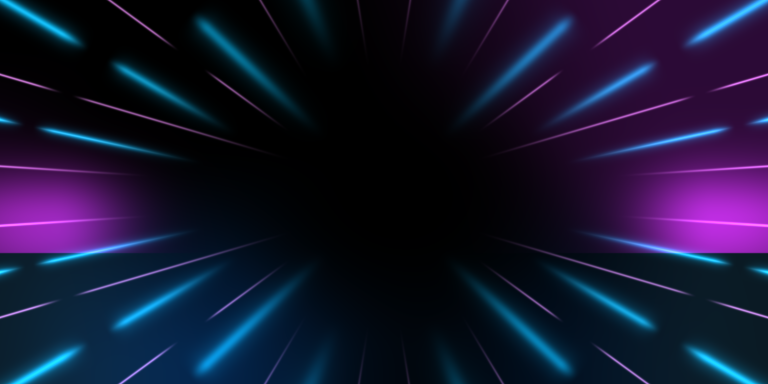
Reproduce this background procedurally as a Shadertoy shader.

```glsl
#define AXIS_Y -0.0104
#define HORIZON -0.159
#define GLOW_CENTRE vec2(0.86, -0.08)
#define CYAN vec3(0.03, 0.74, 0.98)
#define PINK vec3(0.84, 0.50, 0.88)
#define VIOLET vec3(0.60, 0.14, 0.70)
#define PLUM vec3(0.17, 0.04, 0.21)
#define NAVY vec3(0.015, 0.14, 0.29)
#define TEAL vec3(0.04, 0.10, 0.135)
#define RAY_COUNT 9

// Each ray: angle, origin on the axis, start and end of its first dash
const vec4 rays[RAY_COUNT] = vec4[](
    vec4(0.064, -0.210, 0.81, 1.40),
    vec4(0.211,  0.073, 0.40, 0.85),
    vec4(0.285, -0.080, 0.33, 0.92),
    vec4(0.523,  0.106, 0.31, 0.70),
    vec4(0.631,  0.017, 0.28, 0.55),
    vec4(0.749, -0.010, 0.21, 0.69),
    vec4(1.030,  0.016, 0.35, 0.80),
    vec4(1.166, -0.020, 0.34, 0.80),
    vec4(1.412, -0.013, 0.33, 0.80));

float bell(float x, float width) {
    x /= width;
    return exp(-x * x);
}

// Brightness along a ray: one long dash, a gap, then a brighter one
float dashes(float t, vec4 ray) {
    float first = smoothstep(ray.z, mix(ray.z, ray.w, 0.75), t)
                * (1.0 - smoothstep(ray.w - 0.05, ray.w + 0.012, t));
    float next = ray.w + 0.035 + 0.25 * ray.x * ray.x * ray.x;
    return first + 1.3 * smoothstep(next - 0.01, next + 0.08, t);
}

vec3 streaks(vec2 p) {
    vec2 q = vec2(abs(p.x), abs(p.y - AXIS_Y));
    float pixel = 1.0 / iResolution.y;
    vec3 light = vec3(0.0);
    for (int i = 0; i < RAY_COUNT; i++) {
        vec4 ray = rays[i];
        float angle = ray.x;
        vec2 dir = vec2(cos(angle), sin(angle));
        vec2 fromOrigin = q - vec2(ray.y, 0.0);
        float along = dot(fromOrigin, dir);
        float across = fromOrigin.y * dir.x - fromOrigin.x * dir.y;
        float dash = dashes(along, ray);

        // Wide cyan beams alternate with fine pink lines
        if (i % 2 == 1) {
            float width = 0.003 + 0.016 * angle;
            float beam = 0.72 * bell(across, width) + 0.28 * bell(across, 2.6 * width);
            float strength = mix(0.95, 0.42, angle / 1.2);
            light += CYAN * beam * dash * strength;
            light += 0.25 * bell(across, 0.4 * width) * dash * max(0.0, 0.7 - angle);
        } else {
            float line = bell(across, max(0.0032, 0.75 * pixel));
            light += PINK * line * dash * (0.75 - 0.25 * angle);
        }
    }
    return light;
}

vec3 backdrop(vec2 p) {
    float side = abs(p.x);
    float pixel = 1.0 / iResolution.y;
    float above = smoothstep(HORIZON - pixel, HORIZON + pixel, p.y);

    // Plum haze at the upper right, faint on the left edge
    float haze = smoothstep(0.0, 0.85, p.x + 0.35 * p.y)
               + 0.3 * smoothstep(0.7, 1.1, -p.x) * (1.0 - smoothstep(0.1, 0.4, p.y));
    vec3 upper = PLUM * haze * smoothstep(-0.2, 0.3, p.y + 0.3 * side);

    // Violet lamps on both sides, cut by the horizon
    vec2 lamp = vec2(side, p.y) - GLOW_CENTRE;
    float spread = lamp.x < 0.0 ? 0.19 : 0.34;
    float rise = lamp.y < 0.0 ? 0.20 : 0.135;
    upper += VIOLET * bell(lamp.x, spread) * bell(lamp.y, rise);

    // Navy pool at the lower left, with a weaker twin on the right
    float depth = smoothstep(0.14, -0.48, p.y);
    float pool = bell(p.x + 0.48, 0.38) + 0.42 * bell(p.x - 0.48, 0.30);
    vec3 blue = NAVY * pool * depth;

    // Teal floor near the outer edges
    vec3 lower = TEAL * smoothstep(0.4, 0.9, side);
    return blue + mix(lower, upper, above);
}

void mainImage(out vec4 fragColor, in vec2 fragCoord) {
    vec2 p = (fragCoord - 0.5 * iResolution.xy) / iResolution.y;
    vec3 color = backdrop(p);

    // Dark tunnel mouth
    float mouth = length((p - vec2(0.03, AXIS_Y)) * vec2(1.0, 1.25));
    color *= smoothstep(0.06, 0.52, mouth);

    color += streaks(p);
    fragColor = vec4(min(color, 1.0), 1.0);
}
```
